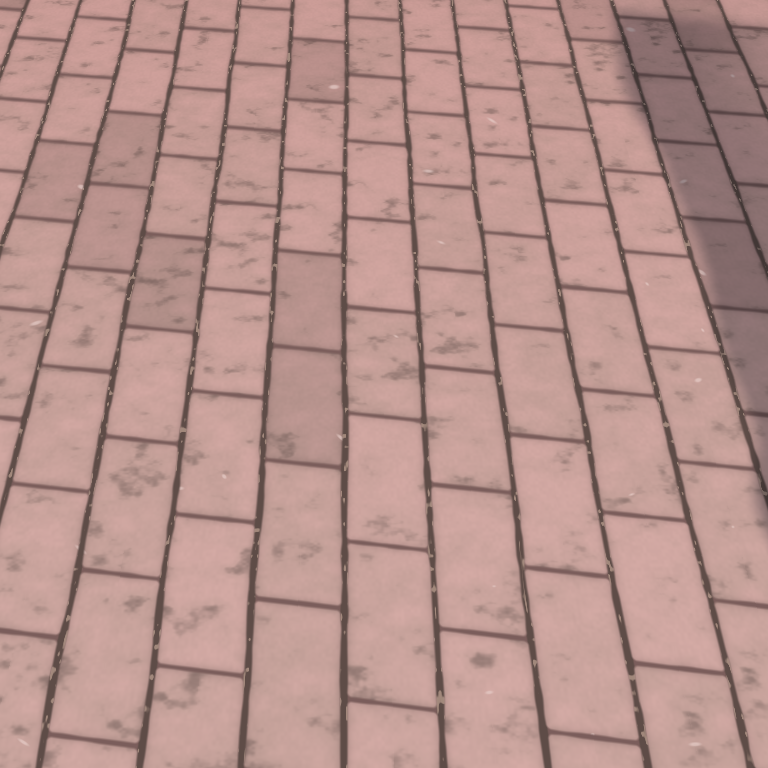
A Shadertoy shader for this texture:

```glsl
// Weathered pink brick paving in staggered columns, receding in perspective, with a soft shadow.

const vec3 BRICK_PINK  = vec3(0.810, 0.652, 0.630);
const vec3 BRICK_DUSTY = vec3(0.750, 0.617, 0.587);
const vec3 LONG_JOINT  = vec3(0.370, 0.300, 0.280);
const vec3 CROSS_JOINT = vec3(0.480, 0.365, 0.355);
const vec3 GRIT        = vec3(0.720, 0.610, 0.550);
const vec3 PALE_MARK   = vec3(0.900, 0.800, 0.780);
const vec3 SHADOW_TINT = vec3(0.700, 0.715, 0.745);

const float HORIZON = 2.081;       // height of the vanishing point
const float COLUMN_WIDTH = 0.0638; // per unit of distance below the horizon
const float ROW_DEPTH = 17.31;     // rows per unit of inverse distance

float hash(vec2 p) {
    vec3 q = fract(vec3(p.xyx) * 0.1031);
    q += dot(q, q.yzx + 33.33);
    return fract((q.x + q.y) * q.z);
}

float noise(vec2 p) {
    vec2 i = floor(p), f = fract(p);
    f = f * f * (3.0 - 2.0 * f);
    return mix(mix(hash(i), hash(i + vec2(1, 0)), f.x),
               mix(hash(i + vec2(0, 1)), hash(i + vec2(1, 1)), f.x), f.y);
}

float fbm(vec2 p) {
    float sum = 0.0, amp = 0.5;
    for (int i = 0; i < 4; i++) {
        sum += amp * noise(p);
        p = p * 2.03 + 17.3;
        amp *= 0.5;
    }
    return sum;
}

float roundBox(vec2 p, vec2 halfSize, float radius) {
    vec2 d = abs(p) - halfSize + radius;
    return length(max(d, 0.0)) + min(max(d.x, d.y), 0.0) - radius;
}

// Small pale chips, at most one in each cell of a grid
float chips(vec2 p, float cells, float chance, float soft) {
    vec2 id = floor(p * cells);
    vec2 center = 0.25 + 0.5 * vec2(hash(id + 3.1), hash(id + 8.7));
    vec2 d = (fract(p * cells) - center) / cells;
    d.y += d.x * (hash(id + 5.3) - 0.3);
    d.x /= 1.0 + 2.0 * hash(id + 1.9);
    float radius = mix(0.001, 0.003, hash(id + 6.4));
    return step(hash(id), chance) * (1.0 - smoothstep(radius - soft, radius + soft, length(d)));
}

// Shaded cover of the upper right corner, thinning towards its far edge
float shadowMask(vec2 uv) {
    float down = 1.0 - uv.y;
    float edge = 0.79 + 0.31 * down + 0.045 * (noise(vec2(down * 9.0, 4.0)) - 0.5);
    float cover = smoothstep(-0.012, 0.02, uv.x - edge);
    float thin = smoothstep(0.09, 0.22, uv.x - edge) * smoothstep(0.3, 0.05, down);
    float sunlitTop = smoothstep(0.035, 0.005, down + 0.1 * (0.86 - uv.x));
    return cover * (1.0 - 0.4 * thin) * (1.0 - 0.8 * sunlitTop);
}

vec3 brickColor(vec2 id, vec2 ground, float height) {
    float tone = hash(id + 40.0);
    float mottle = fbm(ground * vec2(3.0, 4.0) + 9.0 * tone);
    float grain = noise(ground * vec2(28.0, 20.0)) - 0.5;
    vec3 color = mix(BRICK_PINK, BRICK_DUSTY, clamp(0.6 * tone + 1.8 * (mottle - 0.4), 0.0, 1.0));
    color *= 1.0 - 0.09 * step(0.9, hash(id + 71.0));
    color *= 1.0 + 0.025 * grain - 0.22 * smoothstep(0.6, 0.85, mottle);
    return color * mix(vec3(1.015), vec3(0.985, 0.94, 0.94), height * height);
}

void mainImage(out vec4 fragColor, in vec2 fragCoord) {
    vec2 uv = fragCoord / iResolution.xy;
    float soft = max(0.0014, 0.75 / iResolution.y);

    // Perspective: columns converge, rows shrink with distance
    float near = HORIZON - uv.y;
    float across = (uv.x - 0.447 - 0.004 * uv.y) / (COLUMN_WIDTH * near);
    float along = ROW_DEPTH / near;
    across += 0.035 * (noise(vec2(along * 1.7, floor(across + 0.5) * 5.0)) - 0.5);

    // Each column shifts by two fifths of a brick; cross joints tilt a little
    float column = floor(across);
    float row = along - 0.68 - 0.4 * column + 0.07 * (fract(across) - 0.5);
    row += 0.05 * (hash(vec2(column, 12.0)) - 0.5);
    vec2 id = vec2(column, floor(row));
    vec2 ground = vec2(across, along * 2.0);

    // Distance to the brick edge in canvas units
    vec2 halfCell = 0.5 * vec2(COLUMN_WIDTH * near, near * near / ROW_DEPTH);
    vec2 local = (fract(vec2(across, row)) - 0.5) * 2.0 * halfCell;
    vec2 gap = vec2(0.0023, 0.0015) * near * (0.75 + 0.5 * noise(ground * 5.0));
    vec2 halfBrick = halfCell - gap;
    float d = roundBox(local, halfBrick, 0.003 * near);

    // Joints: dark long gaps with grit, lighter cross gaps
    float longGap = smoothstep(-0.002, 0.001, abs(local.x) - halfBrick.x);
    vec3 joint = mix(CROSS_JOINT, LONG_JOINT, longGap);
    float grit = smoothstep(0.72, 0.9, noise(vec2(across * 30.0, along * 22.0)));
    joint = mix(joint, GRIT, 0.75 * grit * longGap);

    // Brick face with worn, shaded rims
    vec3 color = brickColor(id, ground, uv.y);
    color *= 1.0 - 0.13 * exp(min(d, 0.0) / (0.0022 * near));
    color = mix(color, PALE_MARK, 0.7 * chips(uv, 15.0, 0.14, soft));
    color = mix(color, joint, smoothstep(-soft * 1.5, soft * 1.5, d));

    color *= mix(vec3(1.0), SHADOW_TINT, shadowMask(uv));
    fragColor = vec4(color, 1.0);
}
```
